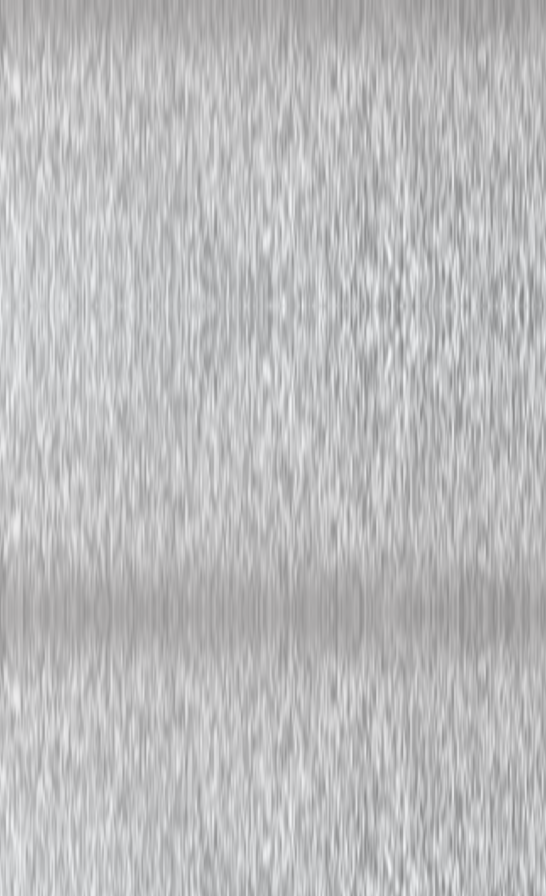
Reproduce this texture procedurally as a Shadertoy shader.

```glsl
// Brushed steel: fine vertical streaks with soft, mirrored bands of shade.

const float BAND_PERIOD = 0.683;  // distance between dark bands, in canvas heights
const vec3 BAND_TINT  = vec3(1.006, 0.997, 0.997);
const vec3 SHEEN_TINT = vec3(0.994, 1.001, 1.009);

float hash(vec2 p) {
    vec3 q = fract(p.xyx * 0.1031);
    q += dot(q, q.yzx + 33.33);
    return fract((q.x + q.y) * q.z);
}

// One column of smooth noise in -1..1, shifted so that columns do not line up.
float columnNoise(float column, float y, float seed) {
    y += 7.0 * hash(vec2(column, seed));
    float cell = floor(y);
    float id = column + seed * 17.0;
    float a = hash(vec2(id, cell));
    float b = hash(vec2(id, cell + 1.0));
    return 2.0 * mix(a, b, smoothstep(0.0, 1.0, y - cell)) - 1.0;
}

// Streaks: density.x columns and density.y grains per canvas height.
float streaks(vec2 p, vec2 density, float seed) {
    p = p * density + 40.0;
    float column = floor(p.x);
    float left = columnNoise(column, p.y, seed);
    float right = columnNoise(column + 1.0, p.y, seed);
    return mix(left, right, smoothstep(0.0, 1.0, p.x - column));
}

// Distance to the nearest dark band; the whole sheet mirrors about it.
float bandDistance(float depth, float period) {
    return abs(depth - period * round(depth / period));
}

// Layered grain, drawn out into longer lines close to a band.
float brushedGrain(float x, float distToBand) {
    float y = distToBand * distToBand / (distToBand + 0.012);
    vec2 p = vec2(x, y);
    return 0.60 * streaks(p, vec2(370.0, 36.0), 1.0)
         + 0.55 * streaks(p, vec2(530.0, 58.0), 2.0)
         + 0.14 * streaks(p, vec2(170.0, 14.0), 3.0);
}

// Broad light: dark band, bright left edge, duller right side.
float sheetShade(vec2 uv, float lift, float sheen) {
    float shade = mix(0.662, 0.755, lift);
    shade += 0.055 * (1.0 - smoothstep(0.0, 0.35, uv.x)) * mix(0.25, 1.0, sheen);
    shade -= 0.030 * smoothstep(0.45, 0.9, uv.x) * mix(0.8, 1.0, sheen);
    return shade;
}

void mainImage(out vec4 fragColor, in vec2 fragCoord) {
    vec2 uv = fragCoord / iResolution.xy;
    float x = fragCoord.x / iResolution.y;
    float dist = bandDistance(1.0 - uv.y, BAND_PERIOD);

    float lift = smoothstep(0.0, 0.09, dist);
    float sheen = smoothstep(0.06, 0.5 * BAND_PERIOD, dist);

    // Grain is faint in the bands and strongest on the right of the sheen.
    float contrast = mix(0.08, 0.145, lift);
    contrast += 0.065 * sheen * smoothstep(0.2, 0.75, uv.x);

    float tone = sheetShade(uv, lift, sheen);
    tone += contrast * brushedGrain(x, dist);

    vec3 color = tone * mix(BAND_TINT, SHEEN_TINT, 0.4 * lift + 0.6 * sheen);
    fragColor = vec4(clamp(color, 0.0, 1.0), 1.0);
}
```
